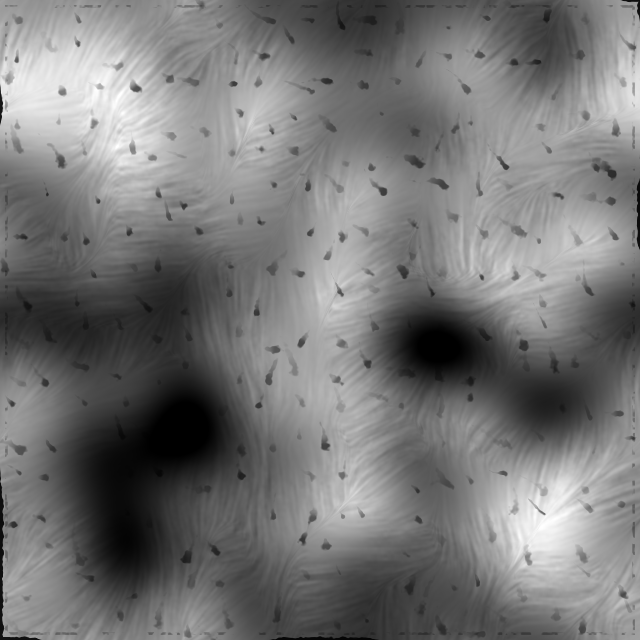
Give the GLSL for this texture map, as a WebGL 2 fragment shader.

```glsl
#version 300 es
precision highp float;
// Eroded height map in grey: a cloudy relief summed from plane waves,
// combed by fine streaks that bend with the slope, and scattered with
// ragged, comet-shaped smudges of dark sediment.

uniform vec2 u_resolution;
out vec4 fragColor;

const float TAU = 6.2831853;
const float MEAN_GREY = 0.47;
const float RELIEF_SPREAD = 0.15;
const int MAX_WAVE = 6;
const float SMUDGE_CELLS = 18.0;

float hash(vec2 p) {
    vec3 q = fract(p.xyx * 0.1031);
    q += dot(q, q.yzx + 33.33);
    return fract((q.x + q.y) * q.z);
}

float valueNoise(vec2 p) {
    vec2 cell = floor(p);
    vec2 f = fract(p);
    f = f * f * (3.0 - 2.0 * f);
    float low = mix(hash(cell), hash(cell + vec2(1, 0)), f.x);
    float high = mix(hash(cell + vec2(0, 1)), hash(cell + vec2(1, 1)), f.x);
    return mix(low, high, f.y);
}

// Height in x, gradient in yz.
vec3 planeWave(vec2 p, vec2 k, float shift, float amplitude) {
    float angle = TAU * (dot(k, p) - shift);
    return amplitude * vec3(cos(angle), -sin(angle) * TAU * k);
}

// Random waves scaled to unit deviation.
vec3 cloudRelief(vec2 p, float seed) {
    vec3 total = vec3(0.0);
    float energy = 0.0;
    for (int j = 0; j <= MAX_WAVE; j++) {
        for (int i = -MAX_WAVE; i <= MAX_WAVE; i++) {
            vec2 k = vec2(i, j);
            float k2 = dot(k, k);
            if (k2 < 3.0 || k2 > 40.0 || (j == 0 && i < 0)) continue;
            float amplitude = pow(k2, -0.85);
            total += planeWave(p, k, hash(k + seed), amplitude);
            energy += 0.5 * amplitude * amplitude;
        }
    }
    return total / sqrt(energy);
}

vec3 landscape(vec2 p) {
    vec3 relief = RELIEF_SPREAD * cloudRelief(p, 37.0);
    relief += planeWave(p, vec2(0, 1), 0.82, 0.11);
    relief += planeWave(p, vec2(1, 1), 0.03, 0.13);
    relief += planeWave(p, vec2(1, 0), 0.85, 0.05);
    relief += planeWave(p, vec2(1, -1), 0.25, 0.05);
    return relief + vec3(MEAN_GREY, 0.0, 0.0);
}

// Fine noise averaged along a direction.
float combedNoise(vec2 p, vec2 direction, float frequency, float reach) {
    float total = 0.0;
    for (int i = -6; i <= 6; i++) {
        total += valueNoise((p + direction * reach * float(i) / 6.0) * frequency);
    }
    return total / 13.0 - 0.5;
}

// Dark head at the origin with a thinning, speckled tail behind it.
float smudge(vec2 offset, vec2 direction, float len, float width, float bend, float grain) {
    float along = -dot(offset, direction);
    float across = dot(offset, vec2(-direction.y, direction.x));
    across += bend * along * along;
    float u = along / len;
    float halfWidth = width * mix(1.0, 0.45, clamp(u, 0.0, 1.0));
    float side = across / halfWidth;
    float tip = u < 0.0 ? along / width : max(u, 0.0);
    float radius = length(vec2(side, tip)) + 1.5 * (grain - 0.5);
    float fade = mix(1.0, 0.35, smoothstep(0.05, 0.6, u));
    return (1.0 - smoothstep(0.35, 1.05, radius)) * fade;
}

float smudgeLayer(vec2 p, vec2 flow, float grain) {
    vec2 home = floor(p * SMUDGE_CELLS);
    float darkness = 0.0;
    for (int j = -1; j <= 1; j++) {
        for (int i = -1; i <= 1; i++) {
            vec2 cell = home + vec2(i, j);
            vec2 jitter = vec2(hash(cell + 11.0), hash(cell + 47.0));
            vec2 head = (cell + 0.15 + 0.7 * jitter) / SMUDGE_CELLS;
            float angle = -1.0 + 1.5 * (hash(cell + 83.0) - 0.5);
            vec2 direction = normalize(vec2(cos(angle), sin(angle)) + 0.6 * flow);
            float size = hash(cell + 131.0);
            float len = mix(0.014, 0.052, size * size);
            float width = mix(0.004, 0.009, hash(cell + 173.0));
            float bend = 16.0 * (hash(cell + 211.0) - 0.5);
            float strength = mix(0.15, 0.62, hash(cell + 257.0));
            strength *= step(hash(cell + 293.0), 0.75);
            darkness = max(darkness, strength * smudge(p - head, direction, len, width, bend, grain));
        }
    }
    return darkness;
}

// Sparse specks along the rim, with a few ragged black bites.
float rimDarkness(vec2 p, float grain) {
    vec2 inset = min(p, 1.0 - p);
    float rim = min(inset.x, inset.y);
    float line = 1.0 - smoothstep(0.001, 0.003, abs(rim - 0.010));
    float specks = 0.3 * line * smoothstep(0.5, 0.75, grain);
    float depth = 0.006 * smoothstep(0.66, 0.76, valueNoise(p * 6.0 + 5.0)) * (0.4 + grain);
    float bite = 1.0 - smoothstep(depth - 0.001, depth + 0.001, rim + 0.001);
    return max(specks, 0.9 * bite);
}

void main() {
    vec2 p = gl_FragCoord.xy / u_resolution;
    vec3 land = landscape(p);
    vec2 flow = -land.yz / (length(land.yz) + 0.5);
    float grain = 0.6 * valueNoise(p * 110.0) + 0.4 * valueNoise(p * 230.0 + 19.0);

    vec2 combDirection = normalize(vec2(0.62, 0.78) + 0.9 * flow);
    float streaks = combedNoise(p, combDirection, 190.0, 0.024);
    float patchiness = mix(0.25, 1.0, smoothstep(0.3, 0.7, valueNoise(p * 13.0)));

    float grey = land.x * (1.0 + 0.65 * patchiness * streaks);
    grey *= 1.0 - smudgeLayer(p, flow, grain);
    grey *= 1.0 - rimDarkness(p, grain);
    fragColor = vec4(vec3(clamp(grey, 0.0, 1.0)), 1.0);
}
```
